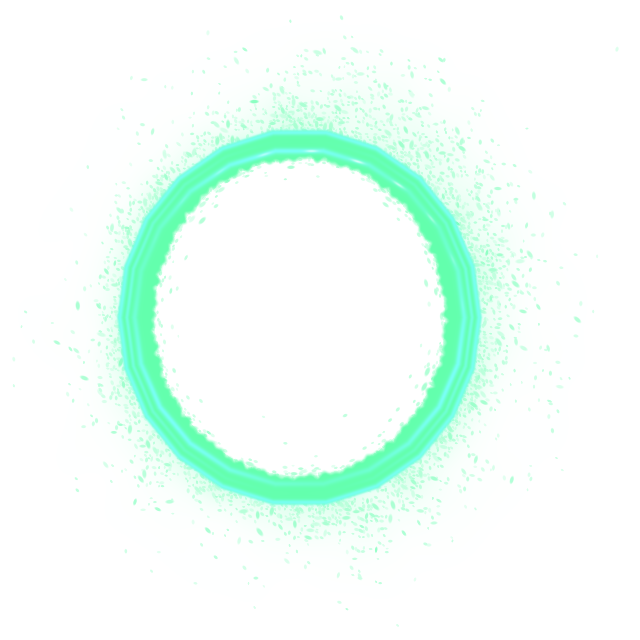
This background is drawn by a Shadertoy shader. Its source:

```glsl
// A glowing mint ring with cyan rims on white, surrounded by sprayed flecks.
// The ring is a faceted band between two ellipses; the spray is cellular noise
// whose density falls off with distance and swells in a few directions.

const vec3 PAPER = vec3(1.0);
const vec3 MINT = vec3(0.39, 1.0, 0.68);
const vec3 CYAN = vec3(0.48, 1.0, 0.98);
const vec2 CENTER = vec2(-0.032, 0.004);
const vec2 OUTER_RADII = vec2(0.282, 0.293);
const vec2 MID_RADII = vec2(0.268, 0.276);
const vec2 LINE_RADII = vec2(0.256, 0.261);
const vec2 INNER_RADII = vec2(0.227, 0.248);
const float FACETS = 22.0;
const float SPRAY_REACH = 0.024;   // falloff of the dense spray
const float DUST_REACH = 0.075;    // falloff of the faint dust
const float INNER_REACH = 0.008;   // falloff of strokes inside the ring
const float TAU = 6.2831853;

vec3 hash3(vec2 p) {
    vec3 q = fract(vec3(p.xyx) * vec3(0.1031, 0.1030, 0.0973));
    q += dot(q, q.yxz + 33.33);
    return fract((q.xxy + q.yzz) * q.zyx);
}

// Distance from an ellipse, measured along the ray from its centre
float ellipseDistance(vec2 p, vec2 radii) {
    float r = max(length(p), 1e-4);
    return r - r / max(length(p / radii), 1e-4);
}

// Pulls round outlines into slightly flattened segments
vec2 faceted(vec2 p) {
    float seg = TAU / FACETS;
    float a = mod(atan(p.y, p.x), seg) - 0.5 * seg;
    return p * (cos(a) + 0.004);
}

// Smooth lobe around a direction given in turns
float lobe(float angle, float turn, float tightness) {
    return exp(tightness * (cos(angle - turn * TAU) - 1.0));
}

float clumps(vec2 p) {
    return 0.5 + 0.25 * sin(37.0 * p.x + 3.0 * sin(23.0 * p.y))
               + 0.25 * sin(41.0 * p.y + 2.5 * sin(31.0 * p.x + 1.0));
}

// Chance of a fleck at a place, on both sides of the band
float sprayDensity(vec2 p) {
    float inside = -ellipseDistance(p, INNER_RADII);
    if (inside > 0.0) return 0.75 * exp(-inside / INNER_REACH);
    float d = max(ellipseDistance(p, OUTER_RADII), 0.0);
    float a = atan(p.y, p.x);
    float reach = SPRAY_REACH + 0.042 * lobe(a, 0.205, 7.0)
                + 0.020 * lobe(a, 0.08, 6.0) + 0.028 * lobe(a, 0.82, 8.0)
                + 0.010 * lobe(a, 0.62, 8.0);
    float dense = exp(-pow(d / reach, 1.4)) * mix(0.55, 1.05, clumps(p));
    float dust = 0.24 * exp(-d / DUST_REACH) * mix(0.2, 1.0, clumps(p * 0.7 + 0.3));
    dust *= 0.65 + 0.6 * lobe(a, 0.02, 2.0);
    return (dense + dust) * smoothstep(0.24, 0.13, d);
}

// One layer of stretched flecks, one candidate per cell
float flecks(vec2 p, float cells, float amount, vec2 size) {
    vec2 home = floor(p * cells);
    float cover = 0.0;
    for (int y = -1; y <= 1; y++)
    for (int x = -1; x <= 1; x++) {
        vec2 cell = home + vec2(x, y);
        vec3 rnd = hash3(cell + cells + 200.0);
        vec3 look = hash3(cell + cells + 517.0);
        vec2 spot = (cell + 0.15 + 0.7 * rnd.xy) / cells;
        if (rnd.z > amount * sprayDensity(spot)) continue;
        // Strokes follow the rim inside and lean down to the right outside
        bool within = ellipseDistance(spot, INNER_RADII) < 0.0;
        float tilt = within ? atan(spot.y, spot.x) + 0.25 * TAU
                            : -0.9 + 2.0 * (look.x - 0.5);
        vec2 q = (p - spot) * cells;
        vec2 axis = vec2(cos(tilt), sin(tilt));
        q = vec2(dot(q, axis), dot(q, vec2(-axis.y, axis.x)));
        float shape = length(q / (size * (0.6 + 0.5 * look.y)));
        cover = max(cover, smoothstep(1.1, 0.45, shape) * (0.35 + 0.65 * look.z));
    }
    return cover;
}

float rim(float d, float width) {
    return exp(-d * d / (width * width));
}

void mainImage(out vec4 fragColor, in vec2 fragCoord) {
    float scale = min(iResolution.x, iResolution.y);
    vec2 p = (fragCoord - 0.5 * iResolution.xy) / scale - CENTER;
    vec2 f = faceted(p);
    float angle = atan(p.y, p.x);
    float outer = ellipseDistance(f, OUTER_RADII);
    float inner = ellipseDistance(p, INNER_RADII);
    float soft = max(0.003, 1.0 / scale);

    // Spray from fine grain up to sparse large flecks, over a pale haze
    float spray = 0.42 * flecks(p, 165.0, 0.85, vec2(0.75, 0.48));
    spray = max(spray, 0.55 * flecks(p, 88.0, 0.55, vec2(0.72, 0.34)));
    spray = max(spray, 0.80 * flecks(p, 46.0, 0.10, vec2(0.42, 0.18)));
    float haze = inner > 0.0 ? 0.20 * sprayDensity(p) : 0.0;
    vec3 color = mix(PAPER, MINT, 1.0 - (1.0 - spray) * (1.0 - haze));

    // Solid band with a rough inner edge
    float rough = 0.0025 * sin(angle * 31.0 + 2.0 * sin(angle * 13.0))
                + 0.0015 * sin(angle * 83.0);
    float band = smoothstep(soft, -soft, outer)
               * smoothstep(-0.004, 0.005, inner + rough);
    color = mix(color, MINT, band);

    // Cyan rims, strongest at the sides, with small white glints
    float sides = cos(angle) * cos(angle);
    float line = ellipseDistance(f, LINE_RADII);
    float glow = 0.85 * rim(outer + 0.003, 0.004);
    glow = max(glow, rim(line, 0.0045) * (0.65 + 0.3 * sin(angle * 3.0 + 2.7)));
    glow = max(glow, 0.65 * sides * rim(ellipseDistance(f, MID_RADII), 0.003));
    color = mix(color, CYAN, glow);
    float glint = rim(line, 0.002) * pow(0.5 + 0.5 * sin(angle * FACETS), 6.0);
    color = mix(color, PAPER, 0.7 * glint * lobe(angle, 0.2, 4.0));
    fragColor = vec4(color, 1.0);
}
```
